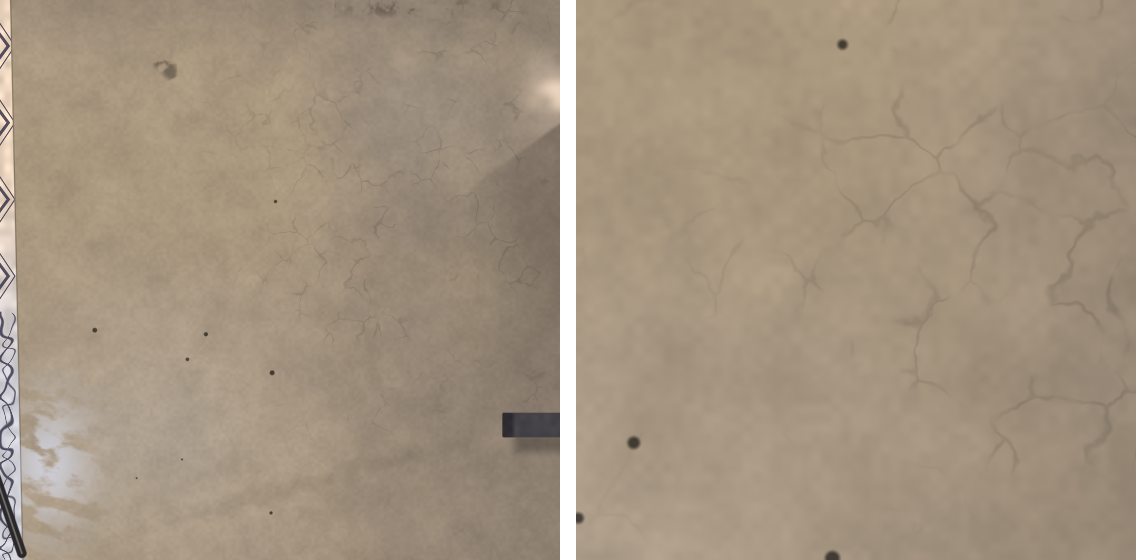
Left: the whole. Right: its middle third, enlarged.
Write a three.js fragment shader that draws this texture.

```glsl
// Worn polished concrete floor: warm beige mottling, broken hairlines and specks,
// with a patterned tile border, two glares, a cast shadow and a dark bar.
// Layers of value noise, cell borders and distance functions, painted in order.
#define EDGE 0.0016
#define MOTTLE 0.12
#define FLECK 0.075
#define GRAIN 0.045
#define CRACK_SCALE 21.0
#define CRACK_DEPTH 0.10
#define SPECKS 8
#define TILE_PERIOD 0.137

varying vec2 vUv;

const vec3 BEIGE = vec3(0.672, 0.600, 0.500);
const vec3 TAUPE = vec3(0.560, 0.504, 0.445);
const vec3 PALE = vec3(0.685, 0.640, 0.595);
const vec3 SHEEN = vec3(0.80, 0.80, 0.83);
const vec3 CREAM = vec3(0.93, 0.84, 0.75);
const vec3 CHARCOAL = vec3(0.25, 0.24, 0.26);
const vec3 INK = vec3(0.22, 0.21, 0.29);

float hash(vec2 p) {
  vec3 q = fract(p.xyx * 0.1031);
  q += dot(q, q.yzx + 33.33);
  return fract((q.x + q.y) * q.z);
}

vec2 hash2(vec2 p) { return vec2(hash(p + 3.7), hash(p.yx + 91.3)); }

float noise(vec2 p) {
  vec2 i = floor(p), f = fract(p);
  f = f * f * (3.0 - 2.0 * f);
  return mix(mix(hash(i), hash(i + vec2(1.0, 0.0)), f.x),
             mix(hash(i + vec2(0.0, 1.0)), hash(i + 1.0), f.x), f.y);
}

float fbm(vec2 p) {
  float sum = 0.0, amp = 0.5;
  for (int i = 0; i < 5; i++) {
    sum += amp * noise(p);
    p = mat2(1.6, 1.2, -1.2, 1.6) * p + 17.0;
    amp *= 0.5;
  }
  return sum;
}

// Soft-edged inside of a distance, and a soft elliptical spot
float fill(float d, float soft) { return 1.0 - smoothstep(-soft, soft, d); }
float glow(vec2 p, vec2 radius) { p /= radius; return exp(-dot(p, p)); }

float segment(vec2 p, vec2 a, vec2 b) {
  vec2 pa = p - a, ba = b - a;
  return length(pa - ba * clamp(dot(pa, ba) / dot(ba, ba), 0.0, 1.0));
}

float box(vec2 p, vec2 halfSize) {
  vec2 d = abs(p) - halfSize;
  return length(max(d, 0.0)) + min(max(d.x, d.y), 0.0);
}

// Hairlines where the two nearest cell points are equally far
float cracks(vec2 p) {
  vec2 cell = floor(p);
  float near = 9.0, next = 9.0;
  for (int y = -1; y <= 1; y++) for (int x = -1; x <= 1; x++) {
    vec2 c = cell + vec2(float(x), float(y));
    float d = length(c + hash2(c) - p);
    next = min(next, max(near, d));
    near = min(near, d);
  }
  return 1.0 - smoothstep(0.0, 0.10, next - near);
}

vec3 concrete(vec2 p) {
  float cloud = fbm(p * 4.5 + 2.0) - 0.48;
  float blotch = fbm(p * 18.0 + 40.0) - 0.48;
  float fleck = fbm(p * 48.0 + 9.0) - 0.48;
  float dark = smoothstep(0.45, 1.02, p.x + 0.5 * cloud) + 0.5 * smoothstep(0.88, 1.02, p.y);
  vec3 col = mix(BEIGE, TAUPE, clamp(dark + 0.7 * cloud + 0.10, 0.0, 1.0));
  col = mix(col, PALE, 0.6 * glow(p - vec2(0.27, 0.22), vec2(0.26, 0.22)));
  col = mix(col, PALE, 0.3 * glow(p - vec2(0.76, 0.80), vec2(0.13, 0.12)));
  col *= 1.0 + MOTTLE * (0.8 * cloud + blotch) + FLECK * fleck;
  col *= 1.0 + GRAIN * (noise(p * 170.0) - 0.5);
  // Cracks wander and break off, mostly right of the middle
  float worn = 0.2 + 0.8 * smoothstep(0.3, 0.6, p.x) * smoothstep(0.1, 0.45, p.y);
  worn *= smoothstep(0.46, 0.68, fbm(p * 22.0 + 71.0));
  vec2 warp = vec2(fbm(p * 20.0), fbm(p * 20.0 + 30.0));
  return col * (1.0 - CRACK_DEPTH * worn * cracks((p + 0.06 * warp) * CRACK_SCALE));
}

// Stains, drag mark and scattered specks, as an amount of darkening
float marks(vec2 p) {
  float rough = fbm(p * 45.0);
  float band = segment(p, vec2(0.12, 0.02), vec2(0.82, 0.21)) + 0.04 * (rough - 0.5);
  float dark = 0.06 * fill(band - 0.012, 0.014) * smoothstep(0.05, 0.4, p.x);
  vec2 q = p - vec2(0.290, 0.875);
  float curl = abs(length(q) - 0.014) + 0.030 * (rough - 0.5);
  dark += 0.30 * fill(curl - 0.004, 0.004) * smoothstep(-0.016, 0.004, q.x + q.y);
  dark += 0.35 * smoothstep(0.48, 0.68, rough) * glow(p - vec2(0.75, 0.985), vec2(0.13, 0.014));
  for (int i = 0; i < SPECKS; i++) {
    vec2 seed = vec2(float(i) * 7.3 + 1.0, 12.7);
    vec2 at = vec2(0.12, 0.07) + hash2(seed) * vec2(0.42, 0.60);
    float size = mix(0.0012, 0.0046, hash(seed + 5.0));
    dark += 0.60 * fill(length(p - at) - size, EDGE);
  }
  return min(dark, 0.75);
}

// Cream tiles: inked diamonds above, curling scrolls below
vec3 border(vec2 p) {
  float dy = abs(fract(p.y / TILE_PERIOD + 0.8) - 0.5) * TILE_PERIOD;
  float diamond = min(abs(dy - 0.020 + 1.35 * p.x) - 0.0045, abs(dy - 0.040 + 1.5 * p.x) - 0.0018);
  float curl = 0.011 * sin(p.y * 95.0 + 4.0 * noise(p * 30.0));
  float scroll = min(abs(p.x - 0.011 - curl) - 0.0026, abs(p.x - 0.016 + curl) - 0.0012);
  float low = 1.0 - smoothstep(0.44, 0.46, p.y);
  vec3 glaze = mix(CREAM, SHEEN, 1.0 - smoothstep(0.25, 0.75, p.y));
  glaze *= 0.90 + 0.2 * noise(p * 70.0);
  return mix(glaze, INK, 0.85 * fill(mix(diamond, scroll, low), EDGE));
}

void main() {
  vec2 p = vUv;
  vec3 col = concrete(p) * (1.0 - marks(p));

  // Slanted shadow at the right, with the warm glare it cuts off
  float slant = p.y - 0.78 - 0.727 * (p.x - 1.0);
  float shade = fill(slant, 0.006) * smoothstep(0.76, 0.97, p.x) * smoothstep(0.15, 0.55, p.y);
  float lit = glow(p - vec2(0.995, 0.835), vec2(0.045, 0.065)) * (1.0 - fill(slant, 0.006));
  col = mix(col * (1.0 - 0.11 * shade), CREAM, lit * (0.3 + 0.7 * noise(p * 38.0)));

  // Cool flaky sheen at the lower left
  float flake = smoothstep(0.36, 0.60, fbm(vec2(p.x * 24.0, p.y * 42.0 + p.x * 8.0)));
  col = mix(col, SHEEN, flake * glow(p - vec2(0.085, 0.17), vec2(0.075, 0.11)));

  // Tile border and its dark joint
  float joint = p.x - 0.018 - 0.022 * (1.0 - p.y);
  col = mix(col, border(p), fill(joint, EDGE));
  col *= 1.0 - 0.3 * fill(abs(joint - 0.001) - 0.0008, EDGE);

  // Dark bar with a soft shadow below, and a rod with a bright ridge
  col *= 1.0 - 0.25 * fill(box(p - vec2(0.97, 0.208), vec2(0.05, 0.016)), 0.012);
  float bar = box(p - vec2(0.96, 0.241), vec2(0.060, 0.019)) - 0.003;
  vec3 barColor = CHARCOAL * mix(0.72, 1.08, smoothstep(0.912, 0.922, p.x));
  col = mix(col, barColor * (0.93 + 0.14 * noise(p * 90.0)), fill(bar, EDGE));
  float rod = segment(p, vec2(-0.008, 0.15), vec2(0.039, 0.012));
  col = mix(col, CHARCOAL * 0.65, fill(rod - 0.0085, EDGE));
  col = mix(col, PALE, 0.6 * fill(rod - 0.0015, EDGE));

  gl_FragColor = vec4(clamp(col, 0.0, 1.0), 1.0);
}
```
